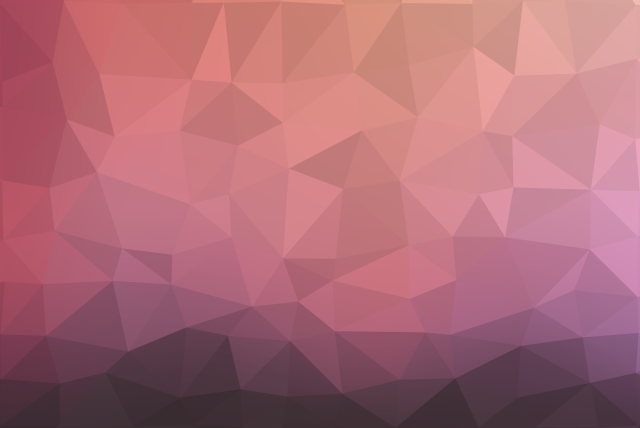
Reproduce this background procedurally as a Shadertoy shader.

```glsl
// Low-poly dusk: faceted triangles from peach and rose down to dark plum.
#define GRID vec2(11.0, 8.0)  // mesh columns and rows
#define JITTER 0.68           // vertex scatter, in cells
#define ROW_SQUEEZE 0.25      // how much rows tighten toward the bottom
#define FACET_SHADE 0.075     // brightness spread between facets
#define FACET_BLEND 0.35      // gradient kept inside each facet
#define RIDGE_HEIGHT 0.035    // wave of the dark lower hills

float hash(vec2 p) {
    return fract(sin(dot(p, vec2(127.1, 311.7))) * 43758.5453);
}

float cross2(vec2 a, vec2 b) { return a.x * b.y - a.y * b.x; }

// One horizontal band of colour with stops at x = 0, 0.2, 0.6 and 1.
vec3 band(float x, vec3 left, vec3 inner, vec3 middle, vec3 right) {
    vec3 c = mix(left, inner, smoothstep(0.0, 0.2, x));
    c = mix(c, middle, clamp((x - 0.2) / 0.4, 0.0, 1.0));
    return mix(c, right, clamp((x - 0.6) / 0.4, 0.0, 1.0));
}

// Smooth colour field beneath the facets.
vec3 duskColor(vec2 uv) {
    float x = clamp(uv.x, 0.0, 1.0);
    float hills = smoothstep(0.0, 0.15, uv.y) * (1.0 - smoothstep(0.3, 0.55, uv.y));
    float y = uv.y - RIDGE_HEIGHT * hills * cos(12.566 * (x - 0.31));
    vec3 ground = band(x, vec3(0.25, 0.18, 0.21), vec3(0.23, 0.18, 0.20),
                          vec3(0.25, 0.19, 0.21), vec3(0.28, 0.20, 0.25));
    vec3 plum = band(x, vec3(0.33, 0.19, 0.25), vec3(0.32, 0.22, 0.27),
                        vec3(0.37, 0.24, 0.30), vec3(0.40, 0.27, 0.38));
    vec3 mauve = band(x, vec3(0.48, 0.23, 0.32), vec3(0.48, 0.30, 0.39),
                         vec3(0.61, 0.34, 0.43), vec3(0.58, 0.40, 0.57));
    vec3 rose = band(x, vec3(0.64, 0.29, 0.36), vec3(0.66, 0.39, 0.49),
                        vec3(0.75, 0.42, 0.47), vec3(0.75, 0.50, 0.67));
    vec3 pink = band(x, vec3(0.70, 0.32, 0.38), vec3(0.76, 0.46, 0.53),
                        vec3(0.80, 0.50, 0.51), vec3(0.85, 0.60, 0.74));
    vec3 coral = band(x, vec3(0.65, 0.28, 0.36), vec3(0.80, 0.45, 0.47),
                         vec3(0.84, 0.55, 0.51), vec3(0.88, 0.62, 0.66));
    vec3 peach = band(x, vec3(0.64, 0.27, 0.36), vec3(0.80, 0.42, 0.41),
                         vec3(0.86, 0.59, 0.50), vec3(0.90, 0.70, 0.67));
    vec3 c = mix(ground, plum, smoothstep(0.02, 0.13, y));
    c = mix(c, mauve, clamp((y - 0.12) / 0.10, 0.0, 1.0));
    c = mix(c, rose, clamp((y - 0.22) / 0.14, 0.0, 1.0));
    c = mix(c, pink, clamp((y - 0.36) / 0.15, 0.0, 1.0));
    c = mix(c, coral, clamp((y - 0.51) / 0.25, 0.0, 1.0));
    return mix(c, peach, clamp((y - 0.76) / 0.24, 0.0, 1.0));
}

// Scattered mesh vertex in canvas units; border vertices hug the frame.
vec2 meshVertex(vec2 id, float aspect) {
    vec2 offset = JITTER * (vec2(hash(id + 3.7), hash(id + 41.3)) - 0.5);
    vec2 inset = 0.25 * abs(offset);
    offset = mix(offset, inset, vec2(equal(id, vec2(0.0))));
    offset = mix(offset, -inset, vec2(equal(id, GRID)));
    vec2 uv = (id + offset) / GRID;
    uv.y *= 1.0 - ROW_SQUEEZE + ROW_SQUEEZE * uv.y;
    return uv * vec2(aspect, 1.0);
}

// Signed distance to the nearest edge line, negative inside.
float edgeDistance(vec2 p, vec2 a, vec2 b, vec2 c) {
    float turn = sign(cross2(b - a, c - a));
    float ab = cross2(p - a, normalize(b - a));
    float bc = cross2(p - b, normalize(c - b));
    float ca = cross2(p - c, normalize(a - c));
    return max(turn * ab, max(turn * bc, turn * ca));
}

// Facet colour in rgb, antialiased coverage in w.
vec4 facet(vec2 p, vec2 a, vec2 b, vec2 c, vec2 seed, float aspect) {
    float cover = clamp(0.5 - edgeDistance(p, a, b, c) * iResolution.y, 0.0, 1.0);
    if (cover <= 0.0) return vec4(0.0);
    vec2 samplePoint = mix((a + b + c) / 3.0, p, FACET_BLEND);
    vec3 color = duskColor(samplePoint / vec2(aspect, 1.0));
    color *= 1.0 + FACET_SHADE * (2.0 * hash(seed) - 1.0);
    return vec4(color, 1.0) * cover;
}

void mainImage(out vec4 fragColor, in vec2 fragCoord) {
    float aspect = iResolution.x / iResolution.y;
    vec2 uv = fragCoord / iResolution.xy;
    vec2 p = uv * vec2(aspect, 1.0);

    // Undo the row squeeze to find the nearest mesh cell.
    float k = 1.0 - ROW_SQUEEZE;
    float row = (sqrt(k * k + 4.0 * ROW_SQUEEZE * uv.y) - k) / (2.0 * ROW_SQUEEZE);
    vec2 cell = floor(vec2(uv.x, row) * GRID);

    // Split each nearby cell along its valid, shorter diagonal.
    vec4 sum = vec4(duskColor(uv), 1.0) * 0.001;
    for (int j = -1; j <= 1; j++)
    for (int i = -1; i <= 1; i++) {
        vec2 id = cell + vec2(i, j);
        vec2 a = meshVertex(id, aspect);
        vec2 b = meshVertex(id + vec2(1.0, 0.0), aspect);
        vec2 c = meshVertex(id + vec2(1.0, 1.0), aspect);
        vec2 d = meshVertex(id + vec2(0.0, 1.0), aspect);
        bool acValid = cross2(c - a, b - a) * cross2(c - a, d - a) < 0.0;
        bool bdValid = cross2(d - b, a - b) * cross2(d - b, c - b) < 0.0;
        bool useAC = acValid && (!bdValid || distance(a, c) < distance(b, d));
        vec2 apex = useAC ? c : d;
        vec2 start = useAC ? a : b;
        sum += facet(p, a, b, apex, id + 11.3, aspect);
        sum += facet(p, start, c, d, id + 57.9, aspect);
    }
    fragColor = vec4(sum.rgb / sum.w, 1.0);
}
```
